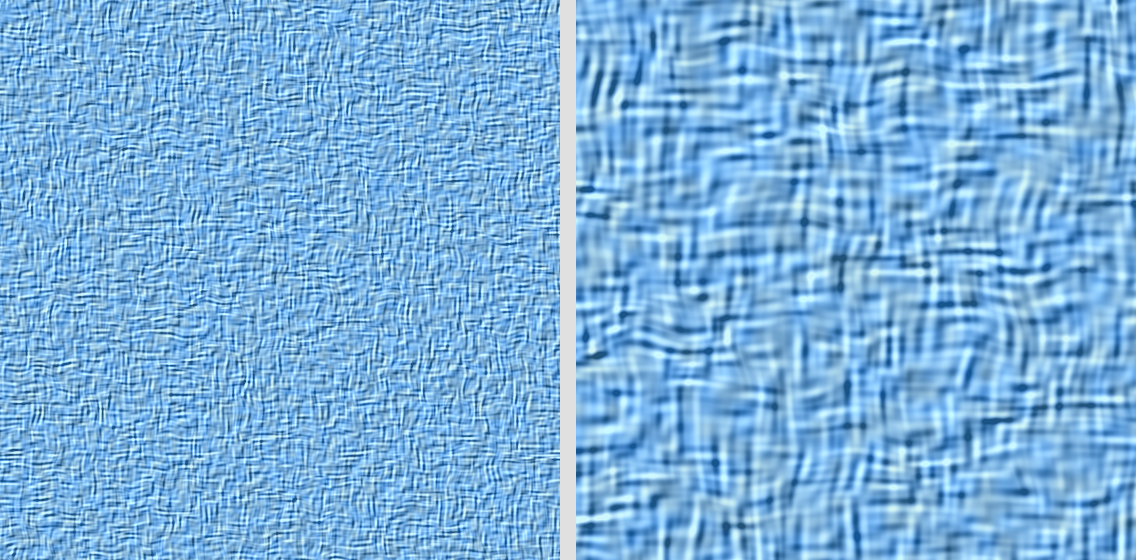
Left: the whole. Right: its middle third, enlarged.
Write a WebGL 2 fragment shader that draws this texture.

```glsl
#version 300 es
precision highp float;
precision highp int;

// Blue embossed canvas: short horizontal and vertical strands, mixed with
// fine grain, form a height field. Its slope toward an upper-left light sets
// the tone, and a soft independent noise shifts the tint.

uniform vec2 u_resolution;
out vec4 fragColor;

// Sizes are cells per canvas height.
const float STRANDS_ACROSS = 210.0;
const float STRANDS_ALONG = 50.0;
const float GRAIN_SCALE = 130.0;
const float GRAIN_HEIGHT = 0.6;
const float WARP_SCALE = 30.0;
const float WARP_AMOUNT = 0.0045;
const float BALANCE_SCALE = 12.0;
const float BALANCE_AMOUNT = 0.35;
const float TINT_SCALE = 90.0;

// Half the distance over which the slope is measured, toward the light.
const vec2 LIGHT_STEP = vec2(-0.0011, 0.0011);
const float RELIEF = 2.0;
const float TONE_LIMIT = 2.4;

// Tone curve: middle colour, gain per unit of relief, and its curvature.
const vec3 MID_BLUE = vec3(0.475, 0.695, 0.885);
const vec3 TONE_GAIN = vec3(0.147, 0.135, 0.101);
const vec3 TONE_CURVE = vec3(-0.004, -0.008, -0.021);
const vec3 TINT_SHIFT = vec3(-0.03, 0.01, 0.07);

// Integer hash of a lattice cell, from -1 to 1.
float hash(ivec2 cell, uint seed) {
    uint n = uint(cell.x) * 1597u + uint(cell.y) * 51749u + seed * 7919u;
    n = n * 747796u + 28917u;
    n = (n ^ (n >> 15)) * 2246821u;
    n = (n ^ (n >> 13)) * 3266489u;
    n ^= n >> 16;
    return float(n & 65535u) / 32767.5 - 1.0;
}

// Smooth value noise with equal cell sides.
float noise(vec2 p, uint seed) {
    ivec2 cell = ivec2(floor(p));
    vec2 f = smoothstep(0.0, 1.0, fract(p));
    float low = mix(hash(cell, seed), hash(cell + ivec2(1, 0), seed), f.x);
    float high = mix(hash(cell + ivec2(0, 1), seed),
                     hash(cell + ivec2(1, 1), seed), f.x);
    return mix(low, high, f.y);
}

// Height along one strand; each row starts at its own random offset.
float strand(float along, int row, uint seed) {
    along += 8.0 * hash(ivec2(row, 77), seed + 20u);
    int cell = int(floor(along));
    float f = smoothstep(0.0, 1.0, fract(along));
    return mix(hash(ivec2(cell, row), seed),
               hash(ivec2(cell + 1, row), seed), f);
}

// Field of parallel strands that run along x.
float strands(vec2 p, uint seed) {
    p *= vec2(STRANDS_ALONG, STRANDS_ACROSS);
    int row = int(floor(p.y));
    float f = smoothstep(0.0, 1.0, fract(p.y));
    return mix(strand(p.x, row, seed), strand(p.x, row + 1, seed), f);
}

// Woven height: two crossing strand fields plus grain.
float height(vec2 p) {
    vec2 warp = vec2(noise(p * WARP_SCALE, 1u), noise(p * WARP_SCALE, 2u));
    vec2 q = p + WARP_AMOUNT * warp;
    float balance = BALANCE_AMOUNT * noise(p * BALANCE_SCALE, 3u);
    float weave = (1.0 + balance) * strands(q, 4u)
                + (1.0 - balance) * strands(q.yx, 5u);
    return weave + GRAIN_HEIGHT * noise(p * GRAIN_SCALE, 6u);
}

void main() {
    vec2 p = gl_FragCoord.xy / u_resolution.y;

    // Faces that rise away from the light catch it.
    float slope = height(p - LIGHT_STEP) - height(p + LIGHT_STEP);
    float tone = clamp(slope * RELIEF, -TONE_LIMIT, TONE_LIMIT);

    vec3 color = MID_BLUE + TONE_GAIN * tone + TONE_CURVE * tone * tone;
    color += TINT_SHIFT * noise(p * TINT_SCALE, 7u);
    fragColor = vec4(clamp(color, 0.0, 1.0), 1.0);
}
```
